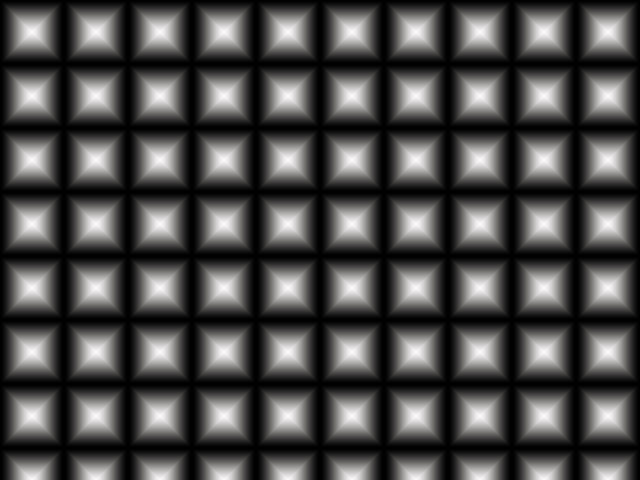
Write a Shadertoy shader that draws this pattern.

```glsl
// A grid of square pyramid studs, ten across, hung from the top edge.
// Each stud is shaded by its square (Chebyshev) distance from the cell centre:
// bright at the tip, falling to black seams, with creases along the diagonals.

// Brightness from tip (0) to seam (1); roundness blends a cone with a cosine.
float studProfile(float dist, float roundness) {
    float straight = max(1.0 - dist / 0.94, 0.0);
    float rounded = 0.5 + 0.5 * cos(3.14159 * dist);
    return mix(straight, rounded, roundness);
}

// Neutral grey with a faint warm tinge in the shadows and midtones.
vec3 warmGrey(float level) {
    float warmth = 0.05 * level * (1.0 - level);
    return vec3(level) + warmth * vec3(0.6, -0.4, -0.4);
}

void mainImage(out vec4 fragColor, in vec2 fragCoord) {
    // Square cells measured from the upper left corner
    vec2 grid = 10.0 * (fragCoord - vec2(0.0, iResolution.y)) / iResolution.x;
    vec2 offset = abs(2.0 * fract(grid) - 1.0);
    float dist = max(offset.x, offset.y);

    // Side faces fall off a little more roundly than upper and lower ones
    float pixel = 20.0 / iResolution.x;
    float sideFace = smoothstep(-pixel, pixel, offset.x - offset.y);
    float level = studProfile(dist, mix(0.4, 0.6, sideFace));

    fragColor = vec4(warmGrey(0.985 * level + 0.005), 1.0);
}
```
